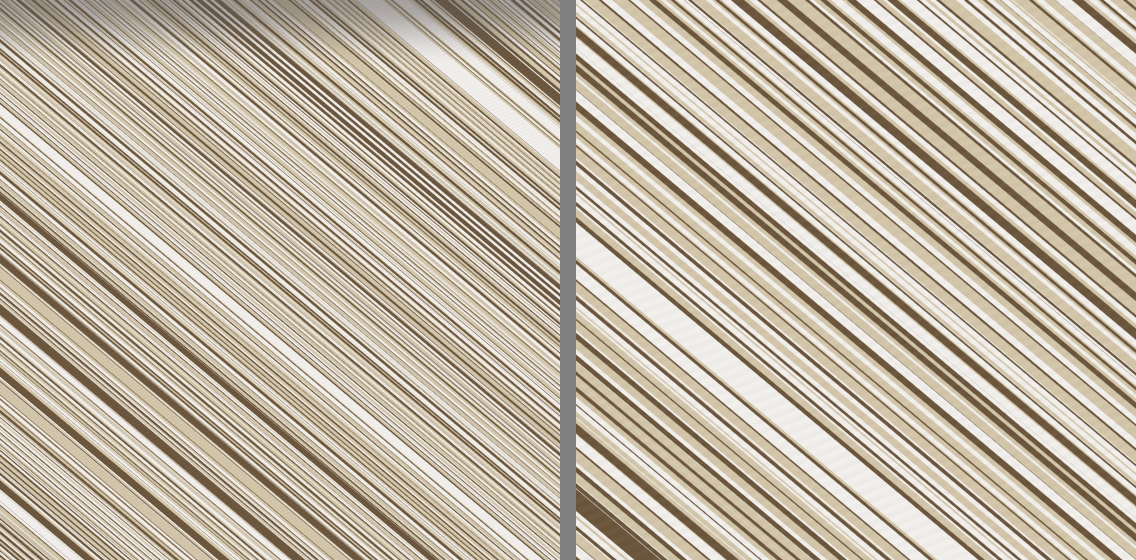
Left, the full canvas; right, a detail of the centre.
Reproduce this pattern procedurally as a WebGL 2 fragment shader.

```glsl
#version 300 es
precision highp float;
// Irregular diagonal pinstripes in white, sand and brown on woven cloth.
// Jittered one-dimensional cells give the fine stripes; a few broad bands set
// the rhythm, then a faint twill and a soft shadow along the top finish it.

uniform vec2 u_resolution;
out vec4 outColor;

const vec3 WHITE = vec3(0.94, 0.93, 0.92);
const vec3 SAND  = vec3(0.82, 0.77, 0.66);
const vec3 BROWN = vec3(0.42, 0.34, 0.24);
const vec3 SHADOW = vec3(0.36, 0.34, 0.33);

const float STRIPE_ANGLE = 0.698;    // fall of the stripes, in radians
const float SAND_PITCH   = 0.0097;
const float BROWN_PITCH  = 0.0086;
const float HAIR_PITCH   = 0.0230;
const float TWILL_FREQ   = 150.0;
const float TWILL_DEPTH  = 0.010;
const float SHADOW_START = 0.88;
const float SHADOW_DEPTH = 0.50;

// Broad bands: centre across the stripes, half width, tone (0 white, 1 sand, 2 brown)
const int BAND_COUNT = 15;
const vec3 BANDS[BAND_COUNT] = vec3[](
    vec3(0.088, 0.006, 0.0), vec3(0.103, 0.006, 2.0), vec3(0.235, 0.006, 1.0),
    vec3(0.257, 0.006, 2.0), vec3(0.328, 0.005, 0.0), vec3(0.342, 0.007, 2.0),
    vec3(0.392, 0.007, 1.0), vec3(0.412, 0.006, 2.0), vec3(0.497, 0.005, 2.0),
    vec3(0.615, 0.007, 0.0), vec3(1.005, 0.014, 2.0), vec3(1.090, 0.006, 1.0),
    vec3(1.190, 0.015, 0.0), vec3(1.229, 0.005, 0.0), vec3(1.272, 0.008, 2.0));

// White pair set inside the brown band
const float PAIR_CENTRE = 1.005;
const float PAIR_OFFSET = 0.0045;
const float PAIR_HALF   = 0.0022;

float hash(float n) {
    return fract(sin(n * 127.1 + 11.7) * 4375.85);
}

float bump(float x, float centre, float spread) {
    float d = (x - centre) / spread;
    return exp(-d * d);
}

// Share of a pixel covered by a stripe, exact even for hairlines
float coverage(float offset, float halfWidth, float pixel) {
    float lo = max(offset - 0.5 * pixel, -halfWidth);
    float hi = min(offset + 0.5 * pixel, halfWidth);
    return clamp((hi - lo) / pixel, 0.0, 1.0);
}

// Brown gathers in some zones of the cloth and thins in others
float brownDensity(float s) {
    return 1.0 - 0.35 * bump(s, 0.63, 0.10)
               + 0.40 * bump(s, 0.86, 0.10)
               - 0.25 * bump(s, 1.12, 0.08);
}

// One jittered stripe per cell; widths are fractions of the pitch
float stripes(float s, float pitch, vec2 widths, float bias, float seed, float pixel) {
    float cell = floor(s / pitch);
    float cover = 0.0;
    for (int i = -1; i <= 1; i++) {
        float id = cell + float(i);
        float centre = (id + 0.5 + 0.5 * (hash(id + seed) - 0.5)) * pitch;
        float width = mix(widths.x, widths.y, pow(hash(id + seed + 41.3), bias));
        cover = max(cover, coverage(s - centre, 0.5 * width * pitch, pixel));
    }
    return cover;
}

vec3 tone(float index) {
    return index < 0.5 ? WHITE : (index < 1.5 ? SAND : BROWN);
}

void main() {
    float scale = min(u_resolution.x, u_resolution.y);
    vec2 p = gl_FragCoord.xy / u_resolution;
    float pixel = 1.1 / scale;
    float s = dot(p, vec2(sin(STRIPE_ANGLE), cos(STRIPE_ANGLE)));

    // Fine stripes
    float density = brownDensity(s);
    vec3 color = WHITE;
    color = mix(color, SAND, stripes(s, SAND_PITCH, vec2(0.25, 0.95), 1.0, 3.0, pixel));
    color = mix(color, BROWN, stripes(s, BROWN_PITCH, vec2(0.12, 0.62) * density, 2.0, 57.0, pixel));
    color = mix(color, WHITE, stripes(s, HAIR_PITCH, vec2(0.05, 0.14), 1.0, 91.0, pixel));

    // Broad bands
    for (int i = 0; i < BAND_COUNT; i++) {
        vec3 band = BANDS[i];
        color = mix(color, tone(band.z), coverage(s - band.x, band.y, pixel));
    }
    float pairDistance = abs(s - PAIR_CENTRE) - PAIR_OFFSET;
    color = mix(color, WHITE, coverage(pairDistance, PAIR_HALF, pixel));

    // Twill weave
    color += TWILL_DEPTH * sin(6.2832 * TWILL_FREQ * (p.y - 0.4 * p.x));

    // Shadow along the top edge
    color = mix(color, SHADOW, SHADOW_DEPTH * smoothstep(SHADOW_START, 1.0, p.y));

    outColor = vec4(clamp(color, 0.0, 1.0), 1.0);
}
```
